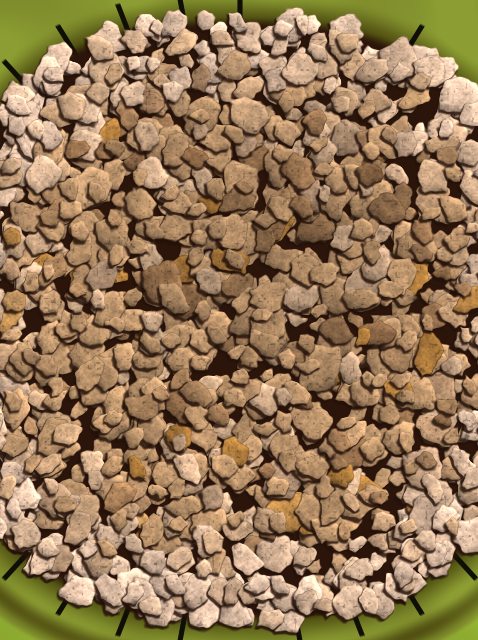
Give the GLSL for this texture, as a Shadertoy shader.

```glsl
#define TAN vec3(0.75, 0.59, 0.43)
#define PALE vec3(0.89, 0.76, 0.66)
#define BROWN vec3(0.53, 0.38, 0.25)
#define OCHRE vec3(0.70, 0.48, 0.20)
#define SOIL vec3(0.17, 0.08, 0.04)
#define GREEN vec3(0.55, 0.62, 0.20)
#define GREEN_SHADE vec3(0.30, 0.29, 0.06)
#define PILE_CENTER vec2(0.375, 0.5)
#define PILE_RADII vec2(0.485, 0.485)
#define LIGHT_DIR vec2(0.55, 0.83)
#define LAYERS 5
#define TAU 6.28319

float hash(vec2 p) {
    return fract(sin(dot(p, vec2(127.1, 311.7))) * 43758.5453);
}

float noise(vec2 p) {
    vec2 i = floor(p), f = fract(p);
    f = f * f * (3.0 - 2.0 * f);
    return mix(mix(hash(i), hash(i + vec2(1, 0)), f.x),
               mix(hash(i + vec2(0, 1)), hash(i + vec2(1, 1)), f.x), f.y);
}

// Superellipse radius: 1 on the outline of the pile
float pileRadius(vec2 p) {
    vec2 q = pow(abs(p - PILE_CENTER) / PILE_RADII, vec2(2.5));
    return pow(q.x + q.y, 0.4);
}

// Rounded irregular polygon: x = distance, yz = outward direction of the nearest side
vec3 stoneShape(vec2 q, float seed, float size) {
    float turn = TAU * hash(vec2(seed, 31.0));
    mat2 spin = mat2(cos(turn), sin(turn), -sin(turn), cos(turn));
    q = spin * q;
    q.y *= mix(1.0, 1.6, hash(vec2(seed, 32.0)));
    float d = -1.0, blend = 0.12 * size;
    vec2 n = vec2(0.0);
    for (int i = 0; i < 7; i++) {
        float k = float(i);
        float a = (k + 0.7 * hash(vec2(seed, k))) * TAU / 7.0;
        vec2 side = vec2(cos(a), sin(a));
        float plane = dot(q, side) - size * mix(0.7, 1.05, hash(vec2(seed, k + 9.0)));
        float w = clamp(0.5 + 0.5 * (plane - d) / blend, 0.0, 1.0);
        d = mix(d, plane, w) + blend * w * (1.0 - w);
        n = mix(n, side, w);
    }
    return vec3(d, n * spin);
}

// Green bowl with dark drainage slots around the pile
vec3 bowl(vec2 p) {
    vec2 rel = p - PILE_CENTER;
    float e = pileRadius(p);
    float lower = step(rel.y, 0.0);
    float lit = smoothstep(0.95, 1.06, e) * mix(0.75, 1.1, noise(p * 14.0));
    lit -= lower * 0.7 * smoothstep(0.05, 0.0, abs(e - 1.10));
    vec3 col = mix(GREEN_SHADE, GREEN, clamp(lit, 0.0, 1.0));
    col += lower * vec3(0.06, 0.12, 0.02) * smoothstep(1.14, 1.16, e);
    float turn = atan(rel.y, rel.x) * 34.0 / TAU;
    float across = abs(fract(turn) - 0.5) * TAU / 34.0 * length(rel);
    float slot = smoothstep(0.005, 0.003, across) * smoothstep(1.06, 1.05, e);
    slot *= step(0.3, hash(vec2(floor(turn), 5.0)));
    return mix(col, vec3(0.06, 0.06, 0.03), slot);
}

// Base colour of one stone: pale and dry near the rim, browner inside
vec3 stoneColor(vec2 center, float seed) {
    float kind = hash(vec2(seed, 41.0));
    float tone = hash(vec2(seed, 42.0));
    float dry = smoothstep(0.62, 0.96, pileRadius(center) + 0.3 * (tone - 0.5));
    vec3 col = mix(TAN, BROWN, 0.75 * smoothstep(0.72, 1.0, kind));
    col = mix(col, OCHRE, 0.8 * step(kind, 0.07));
    col = mix(col, PALE, max(dry, 0.5 * step(0.85, tone)));
    float damp = smoothstep(0.4, 0.0, length(center - vec2(0.44, 0.62)));
    return col * mix(0.9, 1.1, hash(vec2(seed, 43.0))) * (1.0 - 0.13 * damp);
}

void mainImage(out vec4 fragColor, in vec2 fragCoord) {
    vec2 p = fragCoord / iResolution.y;
    float soft = max(0.0012, 0.7 / iResolution.y);
    vec3 col = mix(bowl(p), SOIL, smoothstep(0.98, 0.94, pileRadius(p)));

    // Rough edges and grainy faces
    vec2 rough = p + 0.005 * (vec2(noise(p * 110.0), noise(p * 110.0 + 57.0)) - 0.5);
    float grain = 0.5 * noise(p * 150.0) + 0.5 * noise(p * 380.0) - 0.5;
    float pits = smoothstep(0.76, 0.92, noise(p * 210.0 + 13.0));

    // Layers of stones, each casting a shadow on those below
    for (int layer = 0; layer < LAYERS; layer++) {
        float k = float(layer);
        float cell = 0.034 + 0.024 * sin(0.8 * k);
        float share = mix(0.95, 0.35, k / float(LAYERS - 1));
        vec2 home = floor(p / cell);
        for (int y = -1; y <= 1; y++)
        for (int x = -1; x <= 1; x++) {
            vec2 id = home + vec2(x, y);
            float seed = 91.0 * hash(id + 17.3 * k);
            vec2 jitter = vec2(hash(vec2(seed, 51.0)), hash(vec2(seed, 52.0)));
            vec2 center = (id + 0.15 + 0.7 * jitter) * cell;
            if (hash(vec2(seed, 53.0)) > share || pileRadius(center) > 0.97) continue;
            vec2 q = rough - center;
            if (length(q) > cell) continue;

            float size = cell * mix(0.42, 0.66, hash(vec2(seed, 54.0)));
            float shadow = stoneShape(q + 0.005 * LIGHT_DIR, seed, size).x;
            col = mix(col, SOIL * 0.8, 0.85 * smoothstep(0.003, -0.002, shadow));

            vec3 shape = stoneShape(q, seed, size);
            float bevel = smoothstep(-0.5 * size, 0.0, shape.x);
            float tilt = TAU * hash(vec2(seed, 55.0));
            float light = 1.0 + 0.24 * bevel * dot(shape.yz, LIGHT_DIR);
            light += 0.13 * dot(q, vec2(cos(tilt), sin(tilt))) / size;
            light += 0.36 * grain - 0.22 * pits;
            light *= 1.0 - 0.25 * smoothstep(-0.0025, 0.0, shape.x);
            col = mix(col, stoneColor(center, seed) * light, smoothstep(soft, -soft, shape.x));
        }
    }
    fragColor = vec4(clamp(col, 0.0, 1.0), 1.0);
}
```
